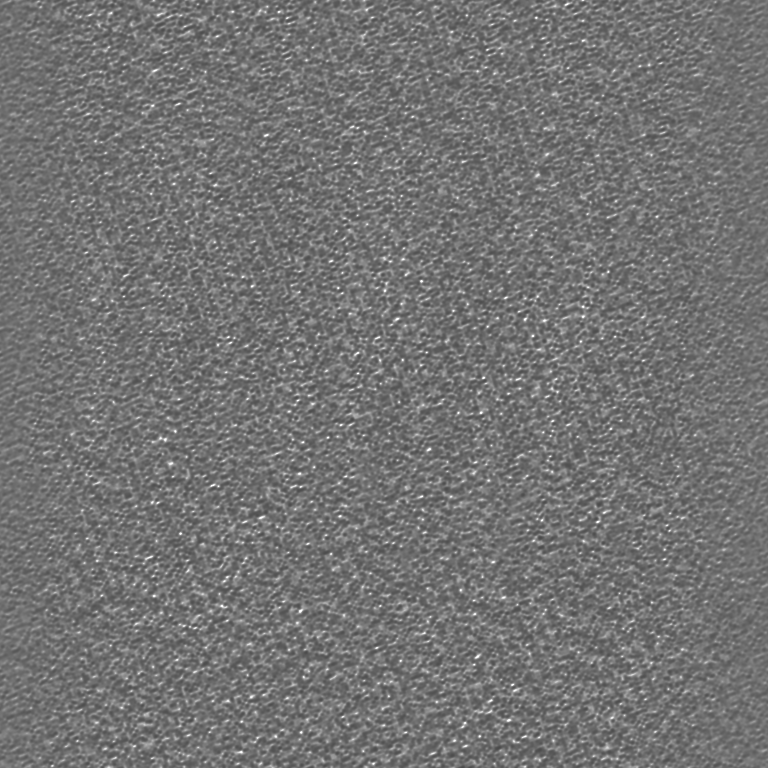
This texture is drawn by a WebGL 1 fragment shader. Its source:

```glsl
precision highp float;
// Fine grey speckled grain with faint slanted ridges, calmer along the left and right edges.
uniform vec2 u_resolution;

float hash(vec2 p) {
  return fract(sin(dot(p, vec2(127.1, 311.7))) * 43758.5453);
}

float valueNoise(vec2 p) {
  vec2 cell = floor(p);
  vec2 f = fract(p);
  f = f * f * (3.0 - 2.0 * f);
  return mix(mix(hash(cell), hash(cell + vec2(1.0, 0.0)), f.x),
             mix(hash(cell + vec2(0.0, 1.0)), hash(cell + vec2(1.0, 1.0)), f.x), f.y);
}

// Coordinates turned so that x runs along the given angle
vec2 turn(vec2 uv, float angle) {
  vec2 along = vec2(cos(angle), sin(angle));
  return vec2(dot(uv, along), dot(uv, vec2(-along.y, along.x)));
}

void main() {
  vec2 uv = gl_FragCoord.xy / u_resolution;
  float sides = smoothstep(-0.04, 0.16, uv.x) * smoothstep(-0.04, 0.2, 1.0 - uv.x);

  // Ridges: height difference across a slanted, slightly stretched noise
  vec2 ridgePos = turn(uv, 0.42) * vec2(185.0, 250.0) + 17.3;
  float ridges = valueNoise(ridgePos) - valueNoise(ridgePos + vec2(0.1, 1.0));

  // Speckle: undirected grain, which also carries the broader mottling
  float speckle = valueNoise(turn(uv, 0.3) * vec2(245.0, 275.0) + 61.8) - 0.5;

  // Both together have about unit deviation; ridges show more at the sides
  float grain = (ridges * mix(1.0, 0.75, sides) + speckle * mix(0.8, 1.15, sides)) / 0.295;

  // Contrast fades at the sides and drifts slowly over the sheet
  float contrast = mix(0.18, 0.345, sides);
  contrast *= 0.94 + 0.12 * valueNoise(uv * 7.0 + 3.0);

  // The exponential gives soft shadows and sparse bright glints
  float grey = 0.247 + 0.193 * exp(contrast * grain);
  grey += 0.1 * sides * smoothstep(2.1, 3.2, grain);
  grey += 0.016 * (valueNoise(uv * 38.0 + 9.0) - 0.5);

  gl_FragColor = vec4(vec3(grey), 1.0);
}
```
